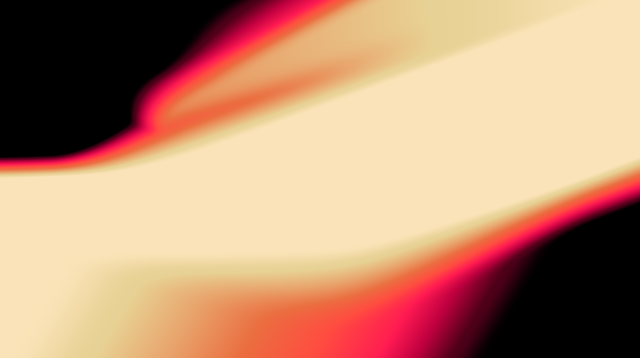
Write a WebGL 1 fragment shader that draws this background.

```glsl
precision highp float;
uniform vec2 u_resolution;

// Zero before the bend, then a straight slope of one, rounded over width w
float bend(float d, float w) {
  return 0.5 * (d + sqrt(d * d + w * w));
}

float smoothMin(float a, float b, float k) {
  float h = max(k - abs(a - b), 0.0);
  return min(a, b) - h * h / (4.0 * k);
}

float smoothMax(float a, float b, float k) {
  return -smoothMin(-a, -b, k);
}

// Heat runs from 0 (black) through pink and orange to 8 (cream)
vec3 heatColor(float t) {
  vec3 c = mix(vec3(0.005, 0.0, 0.003), vec3(0.31, 0.0, 0.10), smoothstep(0.0, 1.0, t));
  c = mix(c, vec3(0.75, 0.0, 0.25), clamp(t - 1.0, 0.0, 1.0));
  c = mix(c, vec3(1.0, 0.10, 0.32), clamp(t - 2.0, 0.0, 1.0));
  c = mix(c, vec3(1.0, 0.30, 0.25), clamp(t - 3.0, 0.0, 1.0));
  c = mix(c, vec3(0.92, 0.43, 0.25), clamp(t - 4.0, 0.0, 1.0));
  c = mix(c, vec3(0.91, 0.64, 0.42), clamp(t - 5.0, 0.0, 1.0));
  c = mix(c, vec3(0.91, 0.82, 0.58), clamp(t - 6.0, 0.0, 1.0));
  return mix(c, vec3(0.98, 0.89, 0.72), smoothstep(7.0, 8.2, t));
}

// Upper side of the band, with a folded lobe rising to the right
float upperHeat(vec2 p) {
  float rim = 2.12 - 0.37 * bend(p.x - 1.3, 0.6);
  float band = 7.0 + (p.y - rim) / mix(0.032, 0.11, smoothstep(0.6, 2.6, p.x));

  // Signed distance from the lobe's outer edge, wider glow near the top
  float edgeX = 1.63 + 1.85 * bend(1.18 - p.y, 0.3);
  float edge = (p.x - edgeX) / mix(2.1, 1.0, smoothstep(0.9, 1.5, p.y));
  float glow = mix(0.17, 0.07, smoothstep(0.0, 0.9, p.y));
  float lobe = 3.0 + edge / (edge > 0.0 ? 0.08 : glow);
  lobe = smoothMin(lobe, 5.6 + 0.45 * (p.x - 2.0), 1.0);

  // Warm crease between lobe and band
  float crease = (p.y - rim + 0.24) / 0.18;
  lobe -= 1.2 * (1.0 - smoothstep(2.5, 5.6, p.x)) * exp(-crease * crease);
  return smoothMax(band, lobe, 0.8);
}

// Lower side: a sharp rim at right that opens into a broad fan at left
float lowerHeat(vec2 p) {
  float rim = 3.28 - 0.38 * bend(p.x - 4.2, 0.6);
  float band = 7.0 - (p.y - rim) / mix(0.22, 0.07, smoothstep(3.0, 7.2, p.x));
  float q = p.x + 0.6 * (p.y - 4.28);
  float fan = 8.3 - 1.15 * q - 1.2 * max(q - 4.5, 0.0);
  return smoothMax(band, fan, 0.9);
}

void main() {
  // The canvas spans 7.68 by 4.28 units, with y measured down from the top
  vec2 uv = gl_FragCoord.xy / u_resolution;
  vec2 p = vec2(uv.x, 1.0 - uv.y) * vec2(7.68, 4.28);
  float heat = smoothMin(upperHeat(p), lowerHeat(p), 0.6);
  gl_FragColor = vec4(heatColor(heat), 1.0);
}
```
